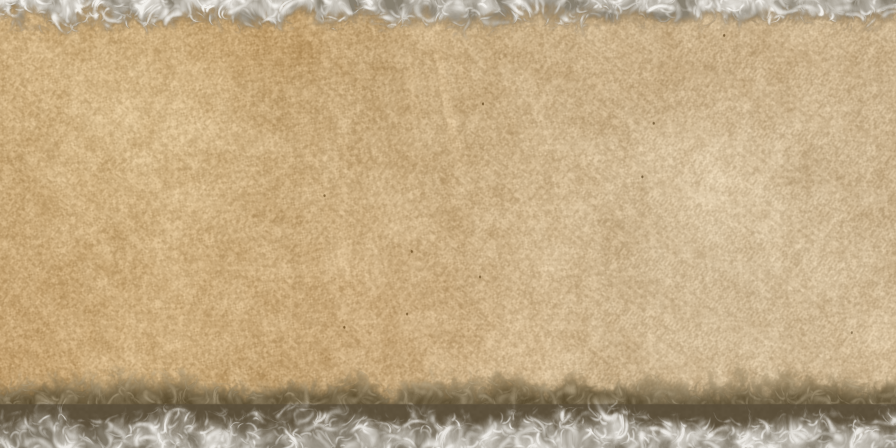
Reproduce this texture procedurally as a Shadertoy shader.

```glsl
// Tan suede panel edged with pale curly fleece and a shaded brown hem.

float hash(vec2 p) {
    return fract(sin(dot(p, vec2(127.1, 311.7))) * 43758.5453);
}

float noise(vec2 p) {
    vec2 i = floor(p), f = fract(p);
    f = f * f * (3.0 - 2.0 * f);
    return mix(mix(hash(i), hash(i + vec2(1, 0)), f.x),
               mix(hash(i + vec2(0, 1)), hash(i + 1.0), f.x), f.y);
}

float fbm(vec2 p) {
    float sum = 0.0, amp = 0.5;
    for (int i = 0; i < 5; i++) {
        sum += amp * noise(p);
        p = mat2(1.6, 1.2, -1.2, 1.6) * p + 7.3;
        amp *= 0.5;
    }
    return sum;
}

// Soft round patch of influence.
float blob(vec2 p, vec2 center, vec2 size) {
    vec2 d = (p - center) / size;
    return exp(-dot(d, d));
}

// Soft curved strands scattered over a jittered grid.
float curls(vec2 p, float scale, float seed) {
    vec2 g = p * scale;
    float strands = 0.0;
    for (int j = -1; j <= 1; j++)
    for (int i = -1; i <= 1; i++) {
        vec2 id = floor(g) + vec2(i, j);
        float pick = hash(id + seed);
        vec2 d = g - id - vec2(hash(id + seed + 3.1), hash(id + seed + 7.7));
        float c = cos(6.283 * pick), s = sin(6.283 * pick);
        d = mat2(c, -s, s, c) * d * vec2(1.5, 1.0);
        float ring = abs(length(d) - 0.3 - 0.35 * hash(id + seed + 5.3));
        float strand = (1.0 - smoothstep(0.0, 0.32, ring)) * smoothstep(-0.15, 0.4, d.x);
        strands = max(strands, strand * (0.3 + 0.7 * hash(id + seed + 9.1)));
    }
    return strands;
}

vec3 suede(vec2 p) {
    vec3 col = mix(vec3(0.795, 0.672, 0.487), vec3(0.805, 0.712, 0.570),
                   smoothstep(0.2, 1.7, p.x));
    // Broad worn and stained areas
    col += vec3(0.03, 0.04, 0.05) * blob(p, vec2(1.62, 0.48), vec2(0.35, 0.3));
    col += vec3(0.02, 0.03, 0.035) * blob(p, vec2(0.3, 0.72), vec2(0.25, 0.2));
    col -= vec3(0.03, 0.045, 0.06) * blob(p, vec2(0.6, 0.9), vec2(0.18, 0.09));
    col -= vec3(0.03, 0.04, 0.05) * blob(p, vec2(1.58, 0.86), vec2(0.3, 0.12));
    col -= vec3(0.02, 0.032, 0.04) * blob(p, vec2(0.85, 0.27), vec2(0.35, 0.2));
    col -= vec3(0.02, 0.03, 0.035) * blob(p, vec2(0.0, 0.2), vec2(0.2, 0.25));
    col += vec3(0.09, 0.10, 0.11) * (fbm(p * 5.0) - 0.48);
    col += vec3(0.09, 0.11, 0.13) * (fbm(p * vec2(30, 25) + 4.0) - 0.48);

    // Pale slanting creases
    float across = p.x + 0.28 * (p.y - 0.75) + 0.02 * noise(p * 9.0);
    float crease = smoothstep(0.45, 0.75, noise(vec2(across * 60.0, p.y * 5.0)));
    col += 0.05 * crease * blob(vec2(across, p.y), vec2(1.0, 0.77), vec2(0.06, 0.15));

    // Crisp nap in turned axes, and rare tiny flecks
    vec2 nap = mat2(0.8, 0.6, -0.6, 0.8) * p;
    col += vec3(0.08, 0.085, 0.09) * (noise(nap * 140.0) - 0.5);
    col += vec3(0.10, 0.105, 0.11) * (noise(nap.yx * 250.0) - 0.5);
    vec2 id = floor(p * 6.0);
    vec2 d = fract(p * 6.0) - 0.2 - 0.6 * vec2(hash(id + 2.0), hash(id + 8.0));
    float fleck = 1.0 - smoothstep(0.005, 0.024, length(d * vec2(1.0, 0.8)));
    return col - 0.3 * fleck * step(0.91, hash(id + 4.0));
}

// Cloudy tufts crossed by brighter locks and dark gaps.
vec3 fleece(vec2 p, float strands) {
    float tuft = fbm(p * vec2(30, 22) + 3.0);
    float gap = smoothstep(0.5, 0.75, noise(p * vec2(36, 28) + 11.0));
    float light = 0.42 + 1.3 * (tuft - 0.45) + 0.55 * strands - 0.3 * gap;
    return mix(vec3(0.50, 0.47, 0.41), vec3(0.92, 0.91, 0.89), clamp(light, 0.0, 1.0));
}

void mainImage(out vec4 fragColor, in vec2 fragCoord) {
    vec2 p = fragCoord / iResolution.y;
    float pixel = 1.0 / iResolution.y;
    vec2 warped = p + 0.022 * vec2(noise(p * 26.0), noise(p * 26.0 + 9.0));
    float strands = max(curls(warped, 24.0, 1.0), 0.85 * curls(warped, 46.0, 15.0));
    float ragged = fbm(p * vec2(15, 11)) - 0.48;
    float wisps = fbm(warped * vec2(48, 34) + 5.0) - 0.48;
    vec3 col = suede(p);

    // Woolly shadow above the hem
    float height = p.y - 0.08 * ragged - 0.05 * wisps - 0.022 * (strands - 0.35);
    float shade = 1.0 - smoothstep(0.118, 0.168, height);
    vec3 shadow = mix(vec3(0.44, 0.39, 0.285), vec3(0.56, 0.485, 0.35),
                      smoothstep(0.1, 0.165, p.y));
    shadow += 0.16 * (strands - 0.35) + 0.3 * wisps;
    col = mix(col, shadow, 0.9 * shade);

    // Flat dark hem with a crisp upper edge
    vec3 hem = vec3(0.365, 0.318, 0.235) + 0.02 * (noise(p * 150.0) - 0.5);
    col = mix(col, hem, 1.0 - smoothstep(0.098 - pixel, 0.098 + pixel, p.y));

    // Lower fleece, thinning into loose locks
    float lower = p.y - 0.08 * ragged - 0.05 * wisps - 0.022 * (strands - 0.35);
    col = mix(col, fleece(warped, strands), 1.0 - smoothstep(0.03, 0.088, lower));

    // Upper fleece and its thin shadow
    float drop = 1.0 - p.y - 0.07 * ragged - 0.05 * wisps - 0.02 * (strands - 0.35);
    float under = 1.0 - smoothstep(0.032, 0.068, drop);
    vec3 underside = vec3(0.57, 0.495, 0.38) + 0.12 * (strands - 0.35) + 0.2 * wisps;
    col = mix(col, underside, 0.75 * under);
    col = mix(col, fleece(warped, strands) + 0.03, 1.0 - smoothstep(0.02, 0.05, drop));

    fragColor = vec4(clamp(col, 0.0, 1.0), 1.0);
}
```
